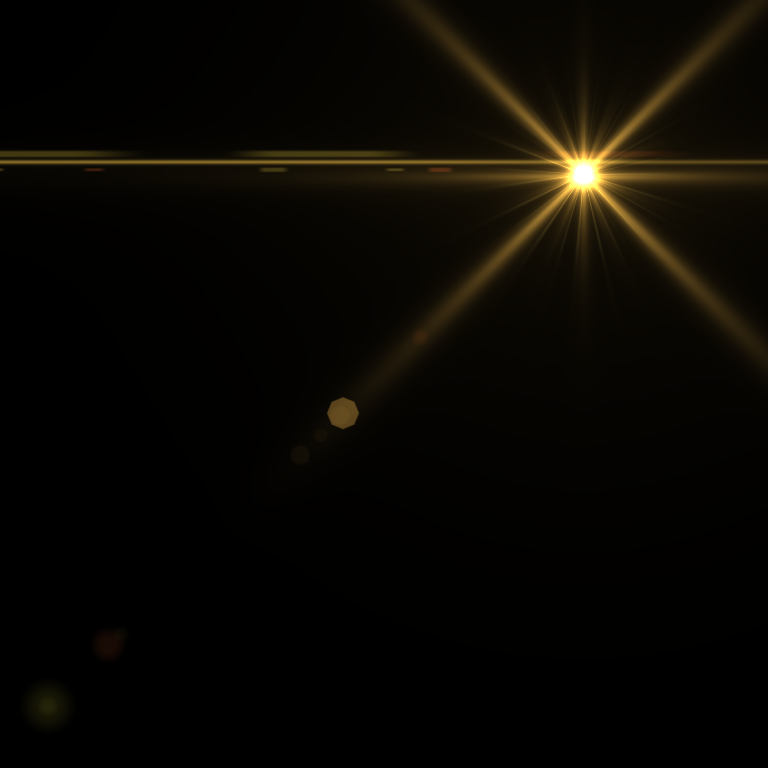
Give the GLSL for this background, as a WebGL 1 fragment shader.

```glsl
precision highp float;
// A golden star flare with diagonal beams, horizontal streaks and faint lens ghosts on black.
uniform vec2 u_resolution;

// Light along +x from the origin, widening and fading with distance.
float beam(float along, float across, float width, float spread, float reach) {
  float x = across / (width + spread * abs(along));
  return exp(-abs(along) / reach) / pow(1.0 + x * x, 2.0);
}

// Thin horizontal dash with soft ends.
float dash(vec2 p, float left, float right, float soft, float halfHeight) {
  float ends = smoothstep(left - soft, left + soft, p.x)
             * (1.0 - smoothstep(right - soft, right + soft, p.x));
  return ends * (1.0 - smoothstep(halfHeight * 0.4, halfHeight * 1.4, abs(p.y)));
}

// Octagonal aperture image with its corners on the axes.
float octagon(vec2 p, float radius, float soft) {
  float sector = mod(atan(p.y, p.x + 0.000001), 0.785398) - 0.392699;
  float d = length(p) * cos(sector) - radius * 0.924;
  return 1.0 - smoothstep(-soft, soft, d);
}

float disc(vec2 p, float radius) {
  return 1.0 - smoothstep(radius * 0.3, radius, length(p));
}

void main() {
  vec2 uv = gl_FragCoord.xy / u_resolution;
  vec2 p = uv - vec2(0.760, 0.773);
  float r = length(p);
  float angle = atan(p.y, p.x + 0.000001);
  vec3 gold = vec3(1.0, 0.76, 0.31);

  // Wide ambient glow, flattened along the horizontal.
  vec3 color = vec3(0.043, 0.032, 0.011) * exp(-r * r * 7.0);
  color += vec3(0.05, 0.037, 0.012) * exp(-abs(p.y + 0.01) * 18.0 - abs(p.x) * 2.2);

  // Four diagonal beams, folded into one quadrant.
  vec2 q = abs(p);
  float along = (q.x + q.y) * 0.70711;
  float across = (q.x - q.y) * 0.70711;
  float diagonal = beam(along, across, 0.005, 0.065, 0.17);
  color += gold * 0.8 * diagonal * (1.0 - smoothstep(0.42, 0.68, r));

  // Vertical and horizontal beams, then shorter ones between the main axes.
  color += gold * 0.75 * beam(p.y, p.x, 0.004, 0.06, 0.05);
  color += gold * 0.55 * beam(p.x, p.y + 0.003, 0.006, 0.025, 0.10);
  color += gold * 0.13 * beam(p.x, p.y + 0.005, 0.014, 0.02, 0.30);
  float between = pow(abs(sin(angle * 4.0)), 14.0);
  color += gold * 0.65 * between * exp(-r * 32.0);

  // Fine radial needles from layered sines of the angle.
  float needles = sin(angle * 23.0 + 1.3) + sin(angle * 37.0 + 0.4) + sin(angle * 61.0 + 2.0);
  needles = pow(max(needles / 3.0, 0.0), 2.0);
  color += gold * 0.7 * needles * exp(-r * 26.0);
  color += vec3(0.025, 0.035, 0.022) * needles * exp(-pow((r - 0.085) / 0.025, 2.0));

  // Saturated golden core with a white centre.
  color += gold * 0.0004 / (r * r + 0.0001) * exp(-r * 12.0);
  color += vec3(1.0, 0.95, 0.8) * exp(-r * r / 0.00012);

  // Long offset streak across the whole width.
  float lineY = uv.y - 0.789;
  float lineLight = mix(0.46, 0.25, smoothstep(0.45, 0.95, uv.x));
  color += vec3(1.0, 0.8, 0.29) * lineLight * exp(-lineY * lineY / 0.000008);
  color += gold * 0.04 * exp(-abs(lineY) * 90.0);

  // Olive smears above the streak.
  vec2 upper = uv - vec2(0.0, 0.7995);
  float smears = dash(upper, -0.3, 0.145, 0.055, 0.0045)
               + dash(upper, 0.325, 0.515, 0.04, 0.0045);
  color += vec3(0.23, 0.20, 0.06) * smears;
  color += vec3(0.10, 0.035, 0.015) * dash(upper, 0.72, 0.87, 0.04, 0.004);

  // Small olive and red dashes below it.
  vec2 lower = uv - vec2(0.0, 0.779);
  float oliveDashes = dash(lower, 0.34, 0.372, 0.006, 0.003)
                    + dash(lower, 0.504, 0.525, 0.005, 0.002)
                    + dash(lower, -0.1, 0.004, 0.004, 0.002);
  float redDashes = dash(lower, 0.111, 0.134, 0.006, 0.002)
                  + dash(lower, 0.559, 0.587, 0.006, 0.003);
  color += vec3(0.19, 0.17, 0.055) * oliveDashes;
  color += vec3(0.20, 0.08, 0.035) * redDashes;

  // Octagonal ghosts along the flare axis.
  vec2 ghost = uv - vec2(0.4466, 0.462);
  float shade = 0.92 + 0.08 * octagon(ghost + vec2(0.004, 0.003), 0.013, 0.001);
  color += vec3(0.33, 0.245, 0.105) * shade * octagon(ghost, 0.0208, 0.0012);
  color += vec3(0.04, 0.028, 0.012) * octagon(uv - vec2(0.391, 0.4075), 0.013, 0.002);
  color += vec3(0.03, 0.023, 0.007) * octagon(uv - vec2(0.418, 0.4336), 0.009, 0.002);
  color += vec3(0.06, 0.02, 0.006) * disc(uv - vec2(0.547, 0.561), 0.014);

  // Distant red and green ghosts in the lower left.
  vec2 red = uv - vec2(0.141, 0.160);
  color += vec3(0.095, 0.038, 0.017) * disc(red, 0.027);
  color += vec3(0.035, 0.03, 0.01) * disc(uv - vec2(0.1575, 0.1745), 0.013);
  vec2 green = uv - vec2(0.0625, 0.0807);
  color += vec3(0.085, 0.082, 0.022) * disc(green, 0.041);
  color += vec3(0.05, 0.055, 0.012) * disc(green, 0.016);

  gl_FragColor = vec4(clamp(color, 0.0, 1.0), 1.0);
}
```
